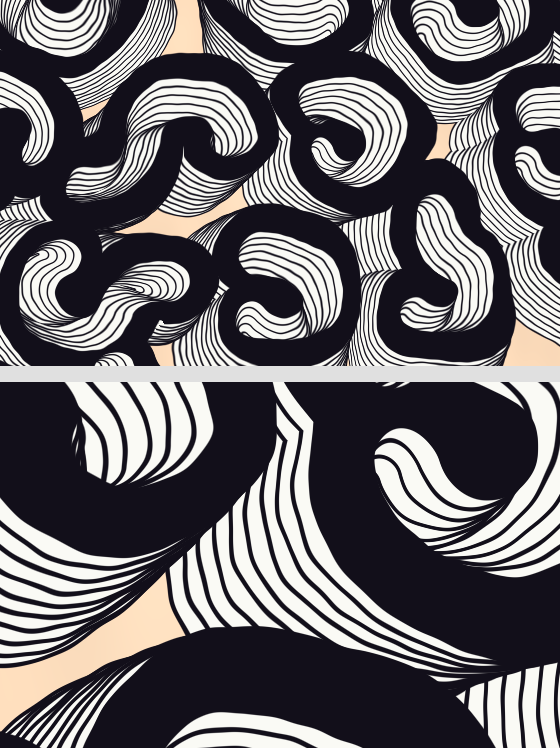
Top: the whole. Bottom: its middle third, enlarged.
Write a WebGL 2 fragment shader that draws this pattern.

```glsl
#version 300 es
precision highp float;
// Ink drawing of thick black ribbons curled into hooks and S bends.
// Each ribbon is a band around a two-arc spine; shifted copies of the band,
// stacked front to back with thin outlines, form its striped side walls.

#define CELL vec2(0.50, 0.405) // spacing of the curls
#define HOLE 0.046             // half width of the opening along the spine
#define BAND 0.069             // width of the black ribbon
#define LAYERS 9               // stripes in a wall
#define SHIFT 0.0138           // offset between two layers
#define SPREAD 0.003           // outward growth per layer
#define LINE 0.0042            // thickness of the wall lines
#define WARP 0.040             // bending of the curls
#define SEED 17.0

uniform vec2 u_resolution;
out vec4 outColor;

const float TAU = 6.2831853;
const vec3 INK = vec3(0.07, 0.06, 0.10);
const vec3 WHITE = vec3(0.98, 0.98, 0.96);
const vec3 PEACH = vec3(0.99, 0.86, 0.73);
const vec3 CREAM = vec3(1.00, 0.93, 0.82);

vec2 hash2(vec2 p) {
  vec3 h = fract(p.xyx * vec3(0.1031, 0.1030, 0.0973));
  h += dot(h, h.yzx + 33.33);
  return fract((h.xx + h.yz) * h.zy);
}

float cornerSlope(vec2 corner, vec2 offset) {
  float a = TAU * hash2(corner).x;
  return dot(vec2(cos(a), sin(a)), offset);
}

float gradientNoise(vec2 p) {
  vec2 i = floor(p), f = fract(p), e = vec2(1.0, 0.0);
  vec2 u = f * f * f * (f * (f * 6.0 - 15.0) + 10.0);
  float low = mix(cornerSlope(i, f), cornerSlope(i + e.xy, f - e.xy), u.x);
  float high = mix(cornerSlope(i + e.yx, f - e.yx), cornerSlope(i + e.xx, f - e.xx), u.x);
  return mix(low, high, u.y);
}

// Distance to an arc that leaves the origin along +x and turns upward.
float arcDistance(vec2 p, float radius, float sweep, float taper) {
  vec2 q = p - vec2(0.0, radius);
  float a = atan(q.x, -q.y) - 0.5 * sweep;
  a = mod(a + 0.5 * TAU, TAU) - 0.5 * TAU + 0.5 * sweep;
  a = clamp(a, 0.0, sweep);
  return length(q - radius * vec2(sin(a), -cos(a))) - taper * a / sweep;
}

// One curl: a tight hook on the left joined to a wide bend on the right.
float curlDistance(vec2 p, vec2 id) {
  vec2 size = hash2(id + SEED), bend = hash2(id + SEED + 41.0);
  float turn = TAU * hash2(id + SEED + 83.0).x;
  float c = cos(turn), s = sin(turn);
  vec2 q = mat2(c, -s, s, c) * p + vec2(0.02, 0.07);
  float side = bend.x < 0.5 ? -1.0 : 1.0;
  float hook = arcDistance(vec2(-q.x, q.y), mix(0.085, 0.115, size.x),
                           mix(2.6, 3.9, size.y), 0.014 * (bend.y - 0.4));
  float tail = arcDistance(vec2(q.x, side * q.y), mix(0.13, 0.18, bend.y),
                           mix(0.9, 1.5, size.x), 0.03 * (size.y - 0.4));
  return min(hook, tail);
}

// Nearest spine among the jittered curls, set in staggered rows.
float spineDistance(vec2 p) {
  p += WARP * vec2(gradientNoise(p * 4.0), gradientNoise(p * 4.0 + 31.7));
  float nearest = 1.0;
  for (int j = -1; j <= 1; j++) {
    float row = floor(p.y / CELL.y) + float(j);
    float stagger = 0.5 * mod(row, 2.0);
    for (int i = -1; i <= 1; i++) {
      vec2 id = vec2(floor(p.x / CELL.x - stagger) + float(i), row);
      vec2 jitter = 0.25 * (hash2(id + SEED + 7.0) - 0.5);
      vec2 local = p - CELL * (id + vec2(stagger, 0.0) + 0.5 + jitter);
      if (dot(local, local) < 0.25) nearest = min(nearest, curlDistance(local, id));
    }
  }
  return nearest;
}

vec3 paperColor(vec2 p) {
  vec2 toGlow = p - vec2(0.9, 0.36);
  vec3 paper = mix(PEACH, CREAM, 0.6 * exp(-14.0 * dot(toGlow, toGlow)));
  return paper * (1.0 + 0.05 * gradientNoise(p * vec2(9.0, 5.0)));
}

void main() {
  vec2 p = gl_FragCoord.xy / u_resolution.y;
  float soft = 0.75 / u_resolution.y;

  // Walls recede mostly downward and to the left, drifting over the sheet.
  float heading = 4.1 + 2.6 * gradientNoise(p * 1.3 + 5.2);
  vec2 recede = SHIFT * vec2(cos(heading), sin(heading));

  // Stack the ribbon and its wall layers from front to back.
  vec3 color = vec3(0.0);
  float unseen = 1.0;
  for (int k = 0; k <= LAYERS; k++) {
    float depth = float(k);
    vec2 q = p - depth * recede;
    float d = spineDistance(q);
    float tremor = 0.004 * gradientNoise(p * 26.0 + depth * 7.3);
    float opening = HOLE + 0.03 * gradientNoise(q * 5.0 + 11.0);
    float inner = mix(opening, -0.035, depth / float(LAYERS));
    float outer = HOLE + BAND + SPREAD * depth + 0.025 * gradientNoise(q * 4.0 + 57.0);
    float edge = max(d - outer, inner - d) + tremor;
    float cover = 1.0 - smoothstep(-soft, soft, edge);
    float line = k == 0 ? 1.0 : smoothstep(-soft, soft, edge + LINE);
    color += unseen * cover * mix(WHITE, INK, line);
    unseen *= 1.0 - cover;
  }
  color += unseen * paperColor(p);
  outColor = vec4(color, 1.0);
}
```
